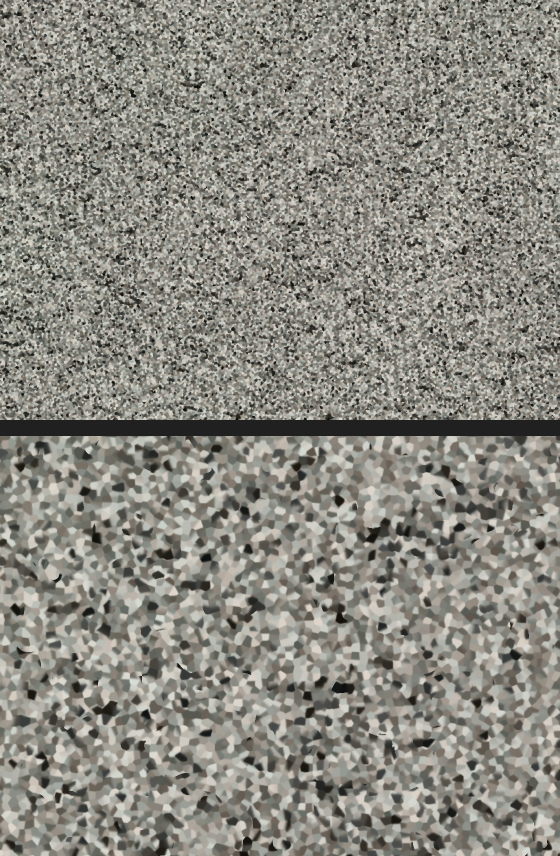
Top: the whole. Bottom: its middle third, enlarged.
A WebGL 2 fragment shader for this texture:

```glsl
#version 300 es
precision highp float;
// Fine-grained grey granite: soft pale crystals with scattered dark mica flakes.

uniform vec2 u_resolution;
out vec4 fragColor;

float hash(vec2 p) {
    return fract(sin(dot(p, vec2(127.1, 311.7))) * 43758.5453);
}

vec2 hash2(vec2 p) {
    return vec2(hash(p), hash(p + 57.3));
}

float valueNoise(vec2 p) {
    vec2 i = floor(p);
    vec2 f = fract(p);
    f = f * f * (3.0 - 2.0 * f);
    return mix(mix(hash(i), hash(i + vec2(1, 0)), f.x),
               mix(hash(i + vec2(0, 1)), hash(i + vec2(1, 1)), f.x), f.y);
}

// Pale feldspar and quartz with a faint warm or green tint
vec4 paleCrystal(vec2 id) {
    float tone = mix(0.34, 0.855, hash(id + 11.7));
    float tint = hash(id + 23.9) - 0.5;
    return vec4(tone + vec3(0.002, 0.0, -0.038) + tint * vec3(0.05, -0.015, -0.03), 1.0);
}

// Brown to blue-black mica; alpha tells whether the cell holds a flake
vec4 micaFlake(vec2 id, float density) {
    float shade = mix(0.06, 0.34, hash(id + 31.3));
    vec3 hue = mix(vec3(0.014, 0.0, -0.035), vec3(-0.015, 0.006, 0.0), hash(id + 47.7));
    return vec4(shade + hue, 1.0) * step(hash(id + 5.1), density);
}

// Jittered cells blended by distance, which rounds and softens their borders.
// A negative density selects the pale crystals.
vec4 softCells(vec2 p, float density) {
    vec2 base = floor(p);
    vec4 sum = vec4(0.0);
    float total = 0.0;
    for (int y = -1; y <= 1; y++) {
        for (int x = -1; x <= 1; x++) {
            vec2 id = base + vec2(x, y);
            vec2 d = id + hash2(id) - p;
            float weight = exp(-10.0 * dot(d, d));
            sum += weight * (density < 0.0 ? paleCrystal(id) : micaFlake(id, density));
            total += weight;
        }
    }
    return sum / total;
}

vec3 granite(vec2 p) {
    vec3 color = softCells(p * 192.0, -1.0).rgb;

    // Mica gathers in small loose clusters
    float cluster = 0.6 * valueNoise(p * 64.0) + 0.4 * valueNoise(p * 24.0 + 40.0);
    float density = mix(0.05, 0.25, smoothstep(0.2, 0.85, cluster));
    vec4 mica = softCells(p * 160.0 + 300.0, density);
    color = color * (1.0 - mica.a) + mica.rgb;

    // Slow drift of brightness and hue over the slab
    float drift = valueNoise(p * 4.0 + 9.0) - 0.5;
    float warmth = valueNoise(p * 2.5 + 70.0) - 0.5;
    return color * (1.0 + 0.05 * drift) + warmth * vec3(0.012, -0.004, 0.006);
}

void main() {
    // Average a 2 x 2 grid inside the pixel
    vec3 sum = vec3(0.0);
    for (int y = 0; y < 2; y++) {
        for (int x = 0; x < 2; x++) {
            vec2 offset = (vec2(x, y) - 0.5) * 0.5;
            sum += granite((gl_FragCoord.xy + offset) / u_resolution.y);
        }
    }
    fragColor = vec4(sum / 4.0, 1.0);
}
```
